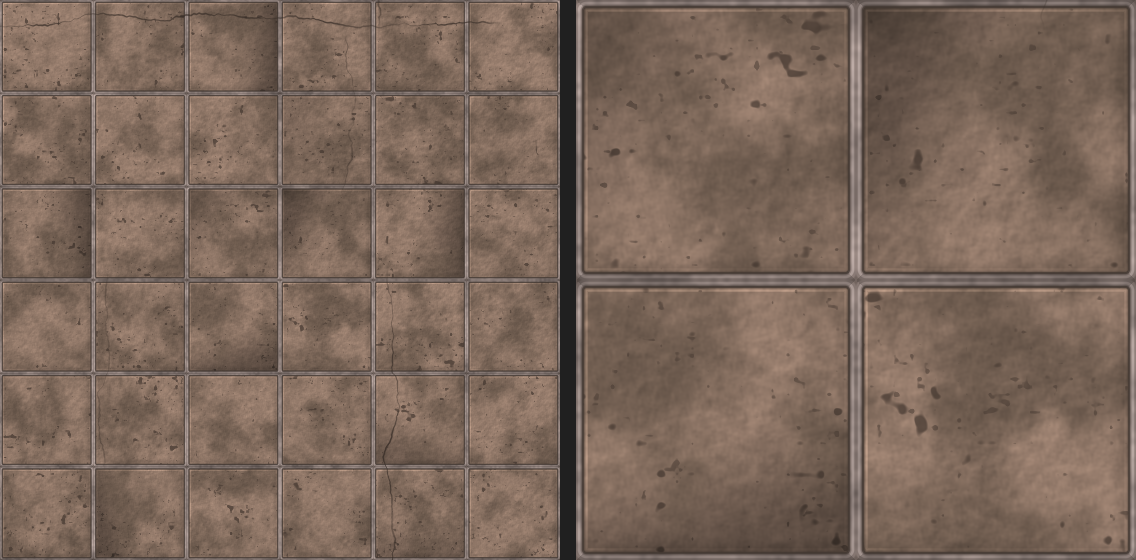
Left: the whole. Right: its middle third, enlarged.
This texture is drawn by a WebGL 2 fragment shader. Its source:

```glsl
#version 300 es
precision highp float;
// Six by six weathered stone tiles in ribbed grey grout.
// A rounded-box distance shapes tile, bevel and joint; layered value noise
// gives mottling, pits and grime, and wandering lines give the long cracks.
uniform vec2 u_resolution;
out vec4 outColor;

const float TILES = 6.0;
const float JOINT = 0.026;   // half width of a joint, in tile units
const vec3 STONE_DARK = vec3(0.42, 0.35, 0.30);
const vec3 STONE_LIGHT = vec3(0.595, 0.492, 0.428);
const vec3 PIT = vec3(0.27, 0.22, 0.19);
const vec3 GROUT = vec3(0.50, 0.445, 0.425);
const vec3 GROUT_LIGHT = vec3(0.67, 0.61, 0.59);
const vec3 SEAM = vec3(0.25, 0.21, 0.185);

float hash(vec2 p) {
  return fract(sin(dot(p, vec2(127.1, 311.7))) * 43758.55);
}

float noise(vec2 p) {
  vec2 i = floor(p), f = fract(p);
  f = f * f * (3.0 - 2.0 * f);
  float low = mix(hash(i), hash(i + vec2(1, 0)), f.x);
  float high = mix(hash(i + vec2(0, 1)), hash(i + vec2(1, 1)), f.x);
  return mix(low, high, f.y);
}

float fbm(vec2 p, int octaves) {
  float sum = 0.0, amp = 0.5, total = 0.0;
  for (int i = 0; i < octaves; i++) {
    sum += amp * noise(p);
    total += amp;
    p = mat2(1.6, 1.2, -1.2, 1.6) * p + 7.3;
    amp *= 0.55;
  }
  return sum / total;
}

float roundedBox(vec2 p, float halfSize, float radius) {
  vec2 q = abs(p) - halfSize + radius;
  return length(max(q, 0.0)) + min(max(q.x, q.y), 0.0) - radius;
}

// Soft line around d = centre
float band(float d, float centre, float halfWidth, float aa) {
  return 1.0 - smoothstep(halfWidth - 0.5 * aa, halfWidth + aa, abs(d - centre));
}

// Crack running from span.x to span.y, drifting around a base position
float crack(float along, float across, float base, vec2 span, float seed, float aa) {
  float drift = (noise(vec2(along * 11.0, seed)) - 0.5) * 0.026
              + (fbm(vec2(along * 50.0, seed + 5.0), 3) - 0.5) * 0.012;
  float thickness = 0.0013 * noise(vec2(along * 25.0, seed + 9.0));
  float reach = smoothstep(span.x, span.x + 0.04, along)
              * (1.0 - smoothstep(span.y - 0.04, span.y, along));
  float strength = mix(0.3, 1.0, noise(vec2(along * 14.0, seed + 13.0)));
  return band(across, base + drift, thickness, aa) * reach * strength;
}

// Small dark holes, thickest where the density is high
float pits(vec2 p, float scale, float density) {
  float n = noise(p * scale) * 0.75 + noise(p * scale * 2.1 + 31.0) * 0.25;
  float limit = 0.87 - 0.12 * density;
  return smoothstep(limit, limit + 0.10, n);
}

// Smoky shading from one random corner or side of some tiles
float stain(vec2 local, vec2 id, float wobble) {
  float angle = 6.283 * hash(id + 3.7);
  float reach = dot(local - 0.5, vec2(cos(angle), sin(angle))) + (wobble - 0.5) * 0.6;
  return smoothstep(0.05, 0.55, reach) * smoothstep(0.70, 0.85, hash(id + 11.3));
}

vec3 stone(vec2 uv, vec2 local, vec2 id) {
  vec2 p = uv + id * 0.37;   // breaks the pattern between tiles
  float mottle = fbm(p * 22.0, 5);
  float grain = fbm(p * 150.0, 3);
  float relief = grain - fbm((p + vec2(-0.0015, 0.0015)) * 150.0, 3);
  float density = smoothstep(0.3, 0.75, noise(p * 24.0 + 17.0));
  float tone = smoothstep(0.20, 0.74, mottle) + 0.14 * (hash(id) - 0.5);
  vec3 color = mix(STONE_DARK, STONE_LIGHT, clamp(tone, 0.0, 1.0));
  color *= 1.0 + 0.20 * (grain - 0.5) + 0.16 * relief;
  float holes = max(pits(p, 105.0, density), 0.7 * pits(p + 3.1, 210.0, density));
  color = mix(color, PIT, 0.72 * holes);
  return color * (1.0 - 0.36 * stain(local, id, mottle));
}

vec3 grout(vec2 uv, float d, float upright, float aa) {
  float wear = fbm(uv * 35.0, 3);
  vec3 color = GROUT * mix(0.88, 1.04, upright);
  float rib = band(d, 0.015, 0.004, aa);
  color = mix(color, GROUT_LIGHT, rib * mix(0.45, 0.85, upright));
  color *= mix(0.70, 1.22, wear) + 0.16 * (noise(uv * 260.0) - 0.5);
  return mix(color, SEAM, 0.35 * smoothstep(JOINT, JOINT + 0.009, d));
}

void main() {
  vec2 uv = gl_FragCoord.xy / u_resolution;
  float pixel = 1.0 / min(u_resolution.x, u_resolution.y);
  float aa = pixel * TILES;
  vec2 id = floor(uv * TILES), local = fract(uv * TILES), q = local - 0.5;
  float d = roundedBox(q, 0.5 - JOINT, 0.012);
  float upright = step(abs(q.y), abs(q.x));

  // Tile face with a bevel lit from the upper left
  vec3 tile = stone(uv, local, id);
  float lit = smoothstep(-0.3, 0.3, q.y - q.x);
  float bevel = band(d, -0.012, 0.003, aa);
  tile *= 1.0 + bevel * mix(0.06, 0.26, lit);
  tile *= 1.0 - 0.12 * smoothstep(-0.07, 0.0, d) * (1.0 - lit);

  // Joint and the dark seam beside it
  vec3 joint = grout(uv, d, upright, aa);
  vec3 color = mix(tile, joint, smoothstep(-0.5 * aa, 0.5 * aa, d));
  color = mix(color, SEAM, 0.78 * band(d, 0.001, 0.0035, aa));

  // Long cracks across several tiles
  float cracks = crack(uv.x, uv.y, 0.963, vec2(-0.05, 0.90), 2.0, pixel);
  cracks = max(cracks, crack(uv.y, uv.x, 0.700, vec2(-0.05, 0.53), 21.0, pixel));
  cracks = max(cracks, crack(uv.y, uv.x, 0.690, vec2(0.94, 1.05), 47.0, pixel));
  cracks = max(cracks, 0.7 * crack(uv.y, uv.x, 0.622, vec2(0.64, 0.95), 63.0, pixel));
  cracks = max(cracks, 0.5 * crack(uv.y, uv.x, 0.187, vec2(0.15, 0.52), 85.0, pixel));
  color = mix(color, PIT * 0.75, 0.8 * cracks);
  outColor = vec4(color, 1.0);
}
```
